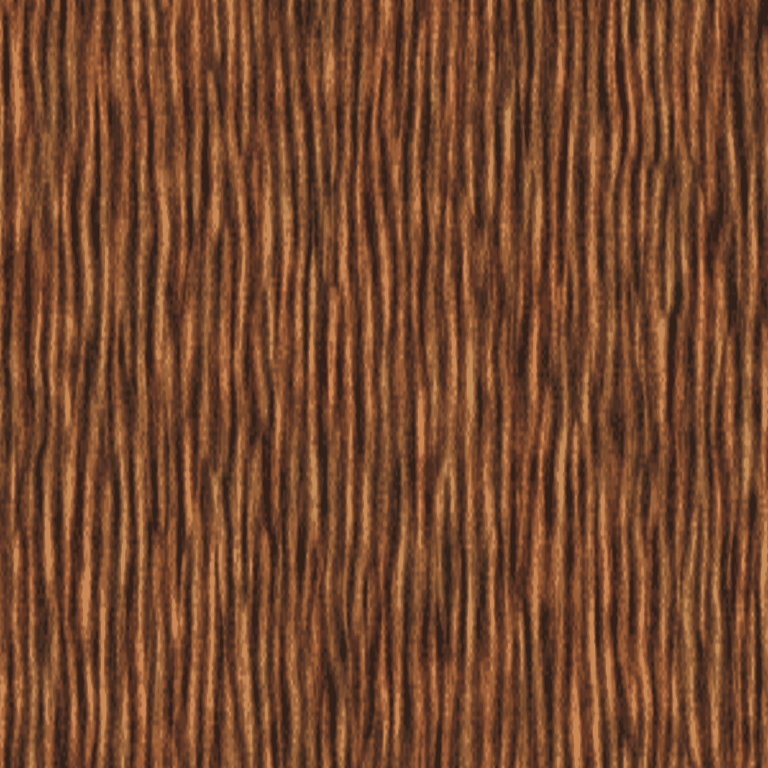
Write a WebGL 1 fragment shader that draws this texture.

```glsl
precision highp float;

uniform vec2 u_resolution;

const float TAU = 6.2831853;

// Ridge layout, in units of the canvas
const float RIDGE_COUNT = 44.0;
const vec2 CELL_SIZE = vec2(0.038, 0.16);
const float PHASE_SPREAD = 0.82;
const float PITCH_VARIATION = 14.0;
const float TILT_VARIATION = 5.0;
const float WAVINESS = 0.009;

// Strength of the tone layers
const float RIDGE_CONTRAST = 0.39;
const float BEAD_CONTRAST = 0.28;
const float FIBRE_CONTRAST = 0.46;
const float GRAIN_CONTRAST = 0.30;
const float PATCH_CONTRAST = 0.04;
const float RED_TINT = 0.13;

// Wood colours from groove to crest
const vec3 GROOVE = vec3(0.200, 0.128, 0.095);
const vec3 BARK   = vec3(0.290, 0.180, 0.130);
const vec3 UMBER  = vec3(0.380, 0.220, 0.150);
const vec3 SIENNA = vec3(0.480, 0.290, 0.175);
const vec3 OCHRE  = vec3(0.605, 0.372, 0.215);
const vec3 CREST  = vec3(0.790, 0.540, 0.335);

float hash(vec2 p) {
    vec3 q = fract(vec3(p.xyx) * 0.1031);
    q += dot(q, q.yzx + 33.33);
    return fract((q.x + q.y) * q.z);
}

float noise(vec2 p) {
    vec2 cell = floor(p);
    vec2 f = fract(p);
    f = f * f * (3.0 - 2.0 * f);
    float low = mix(hash(cell), hash(cell + vec2(1.0, 0.0)), f.x);
    float high = mix(hash(cell + vec2(0.0, 1.0)), hash(cell + vec2(1.0)), f.x);
    return mix(low, high, f.y);
}

float signedNoise(vec2 p) {
    return noise(p) - 0.5;
}

// Sum of long wave packets: their phases clash here and there, forking ridges
vec2 ridgeWave(vec2 p) {
    vec2 home = floor(p / CELL_SIZE);
    vec2 total = vec2(0.0);
    for (int j = -1; j <= 1; j++) {
        for (int i = -1; i <= 1; i++) {
            vec2 cell = home + vec2(float(i), float(j));
            for (int k = 0; k < 3; k++) {
                vec2 seed = cell + 71.0 * float(k) + 113.0;
                vec2 jitter = vec2(hash(seed), hash(seed + 37.7));
                vec2 offset = p - (cell + jitter) * CELL_SIZE;
                vec2 reach = offset / CELL_SIZE;
                float weight = exp(-4.0 * dot(reach, reach));
                float turns = RIDGE_COUNT * p.x
                    + PHASE_SPREAD * (hash(seed + 11.3) - 0.5)
                    + PITCH_VARIATION * (hash(seed + 53.1) - 0.5) * offset.x
                    + TILT_VARIATION * (hash(seed + 91.9) - 0.5) * offset.y;
                total += weight * vec2(cos(TAU * turns), sin(TAU * turns));
            }
        }
    }
    return total;
}

vec3 woodColour(float tone) {
    vec3 colour = mix(GROOVE, BARK, smoothstep(0.00, 0.19, tone));
    colour = mix(colour, UMBER, smoothstep(0.19, 0.38, tone));
    colour = mix(colour, SIENNA, smoothstep(0.38, 0.57, tone));
    colour = mix(colour, OCHRE, smoothstep(0.57, 0.77, tone));
    return mix(colour, CREST, smoothstep(0.77, 1.08, tone));
}

void main() {
    vec2 uv = gl_FragCoord.xy / min(u_resolution.x, u_resolution.y);

    // Gentle sideways sway of the grain
    vec2 bent = uv;
    bent.x += WAVINESS * signedNoise(uv * vec2(6.0, 4.0) + 5.0);
    bent.x += 0.5 * WAVINESS * signedNoise(uv * vec2(18.0, 13.0) + 29.0);

    // Rounded ridges, darker where they meet
    vec2 wave = ridgeWave(bent);
    float strength = length(wave);
    float ridge = wave.x / (strength + 0.12);
    float junction = 1.0 - smoothstep(0.0, 0.6, strength);

    // Beads along the ridges, fine fibres and short grain
    float bead = signedNoise(bent * vec2(56.0, 21.0) + 17.0);
    float fibre = signedNoise(bent * vec2(160.0, 11.0) + 43.0)
        + 0.8 * signedNoise(bent * vec2(256.0, 26.0) + 67.0);
    float grain = signedNoise(uv * vec2(300.0, 170.0) + 7.0);
    float patches = signedNoise(uv * vec2(9.0, 5.0) + 83.0);

    float tone = 0.51 + RIDGE_CONTRAST * ridge - 0.12 * junction
        + BEAD_CONTRAST * bead + FIBRE_CONTRAST * fibre
        + GRAIN_CONTRAST * grain + PATCH_CONTRAST * patches;

    // Reddish streaks
    float redness = signedNoise(bent * vec2(60.0, 8.0) + 131.0);
    vec3 tint = 1.0 + RED_TINT * redness * vec3(0.4, -0.5, -0.6);
    gl_FragColor = vec4(woodColour(tone) * tint, 1.0);
}
```
